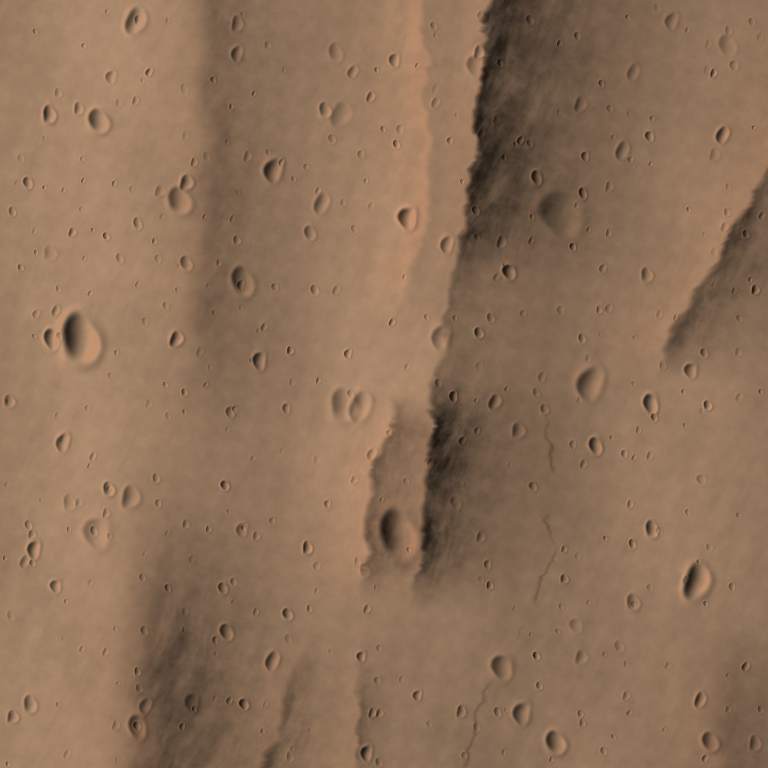
Reproduce this texture procedurally as a Shadertoy shader.

```glsl
// Draws cratered, dusty desert ridges seen from above, lit from the left.

vec3 hash3(vec2 p) {
    vec3 q = fract(vec3(p.xyx) * vec3(0.1031, 0.1030, 0.0973));
    q += dot(q, q.yxz + 33.33);
    return fract((q.xxy + q.yzz) * q.zyx);
}

// Rotated, self-warping layers of sines
float layeredSines(vec2 p) {
    float sum = 0.0, amp = 0.5;
    for (int i = 0; i < 6; i++) {
        p = mat2(0.8, -0.6, 0.6, 0.8) * p * 1.6 + 0.4 * sin(p.yx * 1.3) + 1.7;
        sum += amp * sin(p.x) * cos(p.y);
        amp *= 0.72;
    }
    return sum;
}

// One between lo and hi, fading at both ends
float span(float y, float lo, float hi, float fade) {
    return smoothstep(lo, lo + fade, y) * (1.0 - smoothstep(hi - fade, hi, y));
}

// x: glow rising to the crest, y: shadow fading beyond it
vec2 scarp(float d, float soft, float width) {
    float past = smoothstep(-soft, soft, d);
    return vec2(exp(min(d, 0.0) / 0.04) * (1.0 - past),
                exp(-max(d, 0.0) / width) * past);
}

// Cellular scatter of worn bowls: dark near wall, lit far wall, raised rim
float craters(vec2 p, float scale, float chance, float minR, float maxR) {
    float shade = 0.0;
    vec2 cell = floor(p * scale);
    for (int j = -1; j <= 1; j++)
    for (int i = -1; i <= 1; i++) {
        vec2 id = cell + vec2(i, j);
        vec3 place = hash3(id + scale * 7.0);
        vec3 kind = hash3(id + scale * 3.0 + 51.0);
        if (kind.x > chance) continue;
        float radius = mix(minR, maxR, kind.y * kind.y);
        vec2 q = (p * scale - id - 0.15 - 0.7 * place.xy) / radius;
        q *= vec2(1.15, 0.78 + 0.25 * place.z);
        q += 0.13 * sin(q.yx * 2.7 + place.z * 20.0);
        float d = length(q);
        float across = dot(q, vec2(0.95, -0.3));
        float bowl = 1.0 - smoothstep(0.7, 1.15, d);
        float wall = 0.4 * smoothstep(0.0, 0.8, across)
                   - 1.15 + 1.15 * smoothstep(-0.8, 0.3, across);
        float rim = exp(-pow((d - 1.15) / 0.25, 2.0)) * -across * 0.22;
        shade += (bowl * wall + rim) * mix(0.3, 1.15, kind.z);
    }
    return shade;
}

void mainImage(out vec4 fragColor, in vec2 fragCoord) {
    vec2 p = fragCoord / iResolution.y;
    float y = p.y;
    float lumps = layeredSines(p * vec2(5.0, 2.5));
    vec2 combed = mat2(0.9, 0.44, -0.44, 0.9) * p;
    float streaks = layeredSines(combed * vec2(52.0, 17.0));
    float grain = layeredSines(p * 80.0 + 9.0);
    // Ragged crest lines
    float x = p.x + 0.005 * sin(13.0 * y + 1.0) + 0.004 * lumps
            + 0.011 * layeredSines(p * vec2(9.0, 22.0) + 4.0) + 0.002 * grain;

    // Main ridge, with a low saddle in its middle
    float saddle = 1.0 - 0.6 * span(y, 0.44, 0.72, 0.1);
    vec2 relief = vec2(0.04, 0.35) * saddle * span(y, 0.19, 1.3, 0.1)
                * scarp(x - 0.5 - 0.145 * y, 0.006, mix(0.03, 0.105, y));
    // Sunlit facet beside it
    relief += vec2(0.07, 0.03) * span(y, 0.55, 1.3, 0.12)
            * scarp(x - 0.555 + 0.3 * max(0.0, 0.7 - y), 0.006, 0.05);
    // Short inner scarp
    relief += vec2(0.05, 0.24) * span(y, 0.21, 0.5, 0.07)
            * scarp(x - 0.47 - 0.05 * smoothstep(0.3, 0.5, y), 0.006, 0.045);
    // Slanted scarp on the right
    relief += vec2(0.05, 0.26) * span(y, 0.49, 1.3, 0.09)
            * scarp(x - 0.866 - 0.49 * (y - 0.525), 0.007, 0.06);
    // Small gullies at the bottom
    relief += vec2(0.03, 0.2) * span(y, -0.2, 0.19, 0.12)
            * (scarp(x - 0.465, 0.006, 0.02) + scarp(x - 0.35 - 0.3 * y, 0.008, 0.025));
    // Soft slopes on the left and in the lower right corner
    relief += vec2(0.02, 0.18) * span(y, 0.38, 1.5, 0.25)
            * scarp(x - 0.255 - 0.015 * y, 0.03, 0.055);
    relief += vec2(0.04, 0.3) * span(y, -0.5, 0.45, 0.38)
            * scarp(x - 0.185, 0.05, 0.13);
    relief += vec2(0.03, 0.16) * span(y, -0.2, 0.22, 0.15)
            * scarp(x - 0.94, 0.03, 0.06);
    relief.y *= clamp(1.0 + 0.6 * streaks + 0.3 * lumps, 0.4, 1.5);

    // Broad swells and wind-combed grain, rougher on the shaded slopes
    float swell = cos((p.x - 0.1 - 0.12 * (y - 0.6)) * 15.3);
    float tone = 0.605 - 0.05 * smoothstep(0.4, 0.75, p.x) + 0.035 * swell + 0.045 * lumps;
    tone += relief.x - relief.y;
    tone += streaks * (0.021 + 0.08 * relief.y) + grain * (0.02 + 0.07 * relief.y);

    // Thin broken fissure
    float crack = x - 0.715 + 0.1 * (1.0 - smoothstep(0.0, 0.3, y));
    float broken = 0.09 * smoothstep(-0.5, 0.3, sin(31.0 * y) + 0.7 * sin(83.0 * y));
    tone -= broken * span(y, -0.1, 0.49, 0.08) * exp(-pow(crack / 0.0025, 2.0));

    // Impacts from large to small
    float pits = 1.25 * craters(p, 5.0, 0.34, 0.1, 0.19)
               + 1.1 * craters(p, 10.0, 0.36, 0.1, 0.19)
               + craters(p, 18.0, 0.4, 0.09, 0.19)
               + 0.7 * craters(p, 31.0, 0.3, 0.11, 0.19);
    tone = clamp(tone + 0.32 * pits, 0.13, 0.73);

    // Dust colour, warmer where slopes face the light
    float warmth = relief.x + 0.2 * max(pits, 0.0);
    vec3 col = tone * vec3(1.0, 0.8, 0.63) + warmth * vec3(0.4, -0.15, -0.3);
    fragColor = vec4(col, 1.0);
}
```
